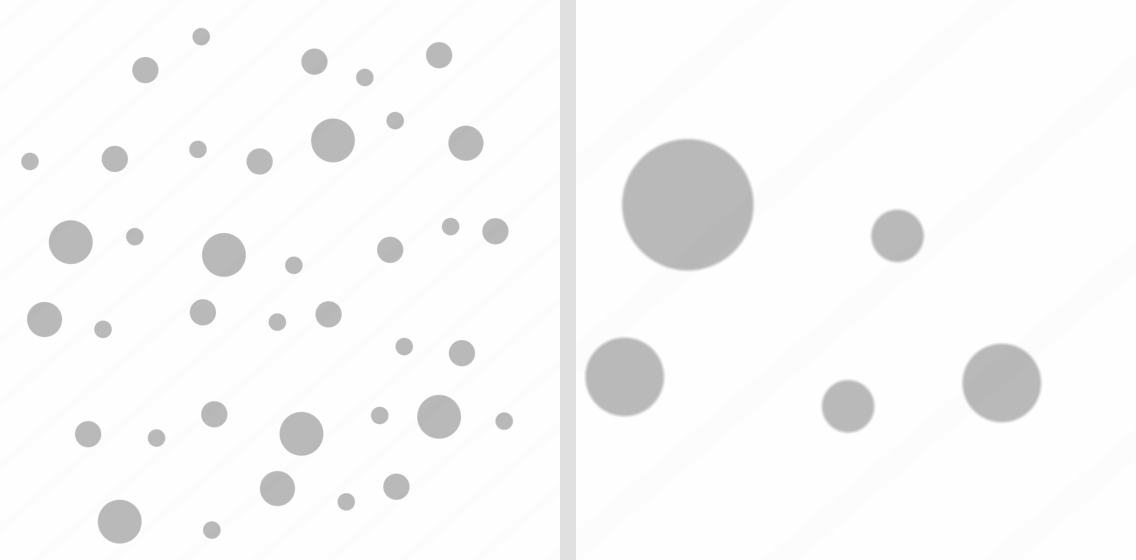
Left: the whole. Right: its middle third, enlarged.
Give the GLSL for this pattern, as a three.js fragment shader.

```glsl
// Scattered grey dots in four sizes on white, with very faint diagonal stripes.
varying vec2 vUv;

float hash(vec2 p) {
  return fract(sin(dot(p, vec2(127.1, 311.7))) * 43758.5453);
}

// Four radii in fixed shares, dealt out over the 42 cells of the grid
float dotRadius(vec2 cell) {
  float rank = floor(mod((cell.y * 7.0 + cell.x) * 23.0 + 22.0, 42.0) + 0.5);
  if (rank < 6.0) return 0.0391;
  if (rank < 9.0) return 0.0313;
  if (rank < 22.0) return 0.0234;
  return 0.0156;
}

// Coverage of one jittered dot per cell; rows are staggered, corners left empty
float dots(vec2 uv) {
  vec2 size = vec2(0.128, 0.16);
  vec2 grid = (uv - 0.02) / size;
  grid.x -= 0.5 * mod(floor(grid.y), 2.0);
  vec2 cell = floor(grid);

  vec2 fromCentre = abs(cell - vec2(3.0, 2.5));
  bool outside = fromCentre.x > 3.1 || fromCentre.y > 2.6;
  bool corner = fromCentre.x > 2.9 && fromCentre.y > 2.4;
  if (outside || corner) return 0.0;

  // Jitter as far as the dot still fits inside its cell
  float radius = dotRadius(cell);
  vec2 jitter = vec2(hash(cell + 3.7), hash(cell + 19.3)) * 2.0 - 1.0;
  vec2 offset = jitter * (0.5 * size - radius - 0.003);
  float dist = length((fract(grid) - 0.5) * size - offset) - radius;
  return 1.0 - smoothstep(-0.0015, 0.0015, dist);
}

// Soft bands rising to the right
float stripes(vec2 uv) {
  float across = fract(dot(uv, vec2(0.65, -0.76)) / 0.085);
  return 1.0 - smoothstep(0.06, 0.12, abs(across - 0.5));
}

void main() {
  vec3 paper = vec3(0.997);
  vec3 grey = vec3(0.725);
  vec3 color = mix(paper, grey, dots(vUv));
  color *= 1.0 - 0.008 * stripes(vUv);
  gl_FragColor = vec4(color, 1.0);
}
```
